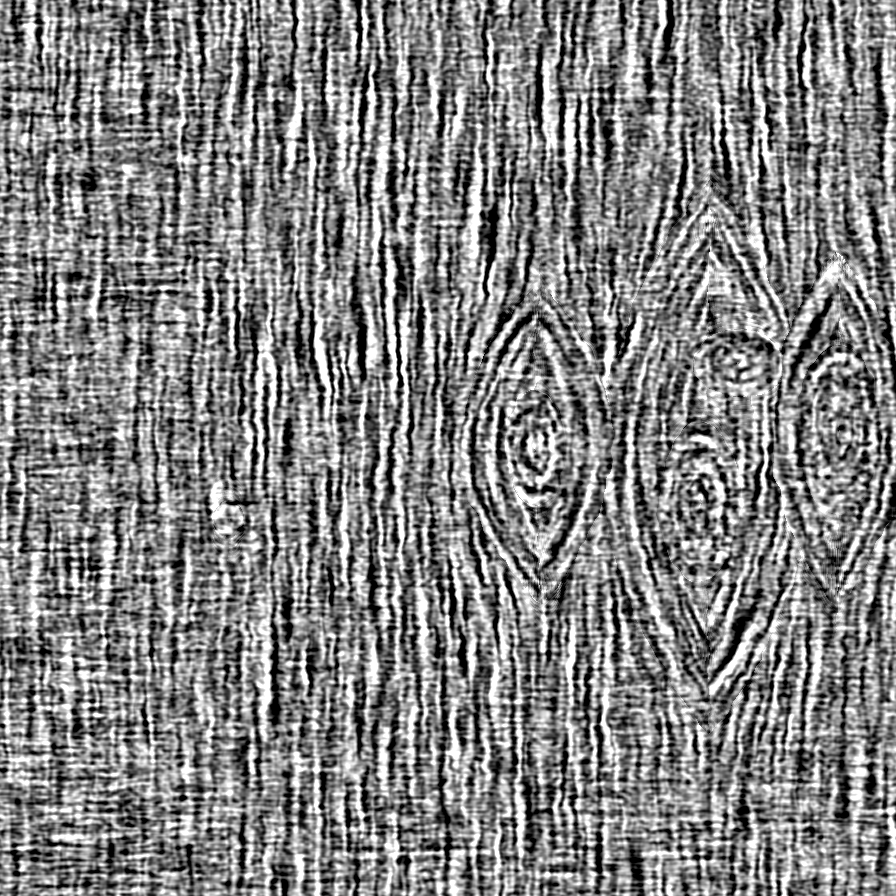
Give the GLSL for this texture map, as a Shadertoy shader.

```glsl
#define GRAIN_FREQ 112.0    // streaks across the canvas
#define TRACE_STEP 0.005    // step along a fibre
#define TRACE_COUNT 10      // steps each way
#define STREAK_GAIN 5.2
#define THREAD_GAIN 0.5     // thin upright lines
#define WEFT_GAIN 0.5       // thin level lines
#define SPECK_GAIN 0.7
#define KNOT_DOTS 1.3       // mottling in the knots
#define PARTING 0.6         // how far fibres bend around knots
#define MID_GREY 0.512

// centre.xy, radii.zw of the pointed zones around the knots
const int LENS_COUNT = 3;
const vec4 LENSES[LENS_COUNT] = vec4[LENS_COUNT](
    vec4(0.790, 0.490, 0.120, 0.310),
    vec4(0.600, 0.505, 0.085, 0.180),
    vec4(0.935, 0.520, 0.075, 0.200));

// centre.xy, radii.zw of the round cores
const int CORE_COUNT = 5;
const vec4 CORES[CORE_COUNT] = vec4[CORE_COUNT](
    vec4(0.780, 0.440, 0.045, 0.090),
    vec4(0.600, 0.500, 0.034, 0.065),
    vec4(0.935, 0.520, 0.048, 0.095),
    vec4(0.825, 0.595, 0.052, 0.038),
    vec4(0.255, 0.420, 0.018, 0.022));

vec2 hash2(vec2 cell) {
    vec3 h = fract(cell.xyx * vec3(0.1031, 0.1030, 0.0973));
    h += dot(h, h.yzx + 33.33);
    return fract((h.xx + h.yz) * h.zy) * 2.0 - 1.0;
}

// Gradient noise, zero mean
float noise(vec2 p) {
    vec2 i = floor(p), f = p - i;
    vec2 u = f * f * f * (f * (f * 6.0 - 15.0) + 10.0);
    vec2 e = vec2(1.0, 0.0);
    float low = mix(dot(hash2(i), f), dot(hash2(i + e), f - e), u.x);
    float high = mix(dot(hash2(i + e.yx), f - e.yx), dot(hash2(i + 1.0), f - 1.0), u.x);
    return mix(low, high, u.y);
}

// Fibre direction: upright, parting around lenses, ringed inside lenses and cores
vec2 fibreDirection(vec2 p) {
    vec2 dir = vec2(0.0, 1.0);
    vec2 ring = vec2(0.0);
    for (int k = 0; k < LENS_COUNT; k++) {
        vec2 radii = LENSES[k].zw;
        vec2 q = (p - LENSES[k].xy) / radii;
        if (abs(q.x) + q.y * q.y < 1.0) {
            ring = vec2(-2.0 * q.y * radii.x * sign(q.x), radii.y);
        } else {
            float r2 = max(dot(q, q), 1.0);
            vec2 bend = vec2(-2.0 * q.x * q.y * radii.x / radii.y, q.x * q.x - q.y * q.y);
            dir += PARTING * bend / (r2 * r2 * r2);
        }
    }
    for (int k = 0; k < CORE_COUNT; k++) {
        vec2 radii = CORES[k].zw;
        vec2 q = (p - CORES[k].xy) / radii;
        if (dot(q, q) < 1.0) ring = vec2(-q.y * radii.x, q.x * radii.y);
    }
    dir = dot(ring, ring) > 0.0 ? ring : dir;
    return dir / max(length(dir), 1e-5);
}

// Turned lattice, so that its rows do not line up with the fibres
float fibreSeed(vec2 p) {
    return noise(mat2(0.8, 0.6, -0.6, 0.8) * p * GRAIN_FREQ + 140.0);
}

// Noise averaged along the fibre through p
float streaks(vec2 p) {
    float sum = fibreSeed(p);
    for (int side = -1; side <= 1; side += 2) {
        vec2 q = p;
        vec2 dir = fibreDirection(p) * float(side);
        for (int i = 1; i <= TRACE_COUNT; i++) {
            q += dir * TRACE_STEP;
            sum += fibreSeed(q) * (1.0 - float(i) / float(TRACE_COUNT + 1));
            vec2 next = fibreDirection(q);
            dir = dot(next, dir) < 0.0 ? -next : next;
        }
    }
    return sum / float(TRACE_COUNT + 1);
}

void mainImage(out vec4 fragColor, in vec2 fragCoord) {
    vec2 p = fragCoord / iResolution.y;

    // Waviness and ragged edges of the fibres
    vec2 wavy = p;
    wavy.x += 0.009 * noise(p * vec2(8.0, 5.0)) + 0.005 * noise(p * vec2(30.0, 22.0) + 9.0)
            + 0.005 * noise(p * vec2(70.0, 65.0) + 27.0);

    // Streaks strongest in the middle, weft on the left and below
    float patches = noise(p * vec2(9.0, 6.0) + 17.0) + 0.6 * noise(p * vec2(23.0, 14.0) + 5.0);
    float leftSide = 1.0 - smoothstep(0.16, 0.32, p.x);
    float bottom = 1.0 - smoothstep(0.08, 0.32, p.y);
    float middle = 1.0 - smoothstep(0.1, 0.25, abs(p.x - 0.45));
    float streakMask = max(1.1 - 0.4 * leftSide + 0.2 * middle - 0.25 * bottom + 0.8 * patches, 0.3);
    float weftMask = max(0.75 + 0.45 * leftSide + 0.35 * bottom
                         + 0.8 * noise(p * vec2(8.0, 11.0) + 31.0), 0.25);

    // Mottled cores
    float mottle = 0.0;
    for (int k = 0; k < CORE_COUNT; k++) {
        vec2 q = (p - CORES[k].xy) / CORES[k].zw;
        mottle = max(mottle, 1.0 - smoothstep(0.5, 2.2, dot(q, q)));
    }
    float fibre = STREAK_GAIN * streakMask * streaks(wavy);
    fibre = mix(fibre, 0.6 * fibre + KNOT_DOTS * fibreSeed(p.yx + 0.3), 0.75 * mottle);

    // Level lines: short, fine and a few long ones
    vec2 w = p + vec2(0.0, 0.006 * noise(p * 4.0 + 3.0));
    float weft = noise(w * vec2(17.0, 160.0) + 50.0)
               + 0.8 * noise(w * vec2(45.0, 215.0) + 80.0)
               + 0.5 * noise(w * vec2(4.0, 145.0) + 20.0);

    float thread = noise(wavy * vec2(150.0, 17.0) + 60.0);
    float speck = noise(p * vec2(140.0, 195.0) + 70.0);

    float tone = MID_GREY + fibre + WEFT_GAIN * weftMask * weft
               + THREAD_GAIN * thread + SPECK_GAIN * speck;
    fragColor = vec4(vec3(clamp(tone, 0.0, 1.0)), 1.0);
}
```
